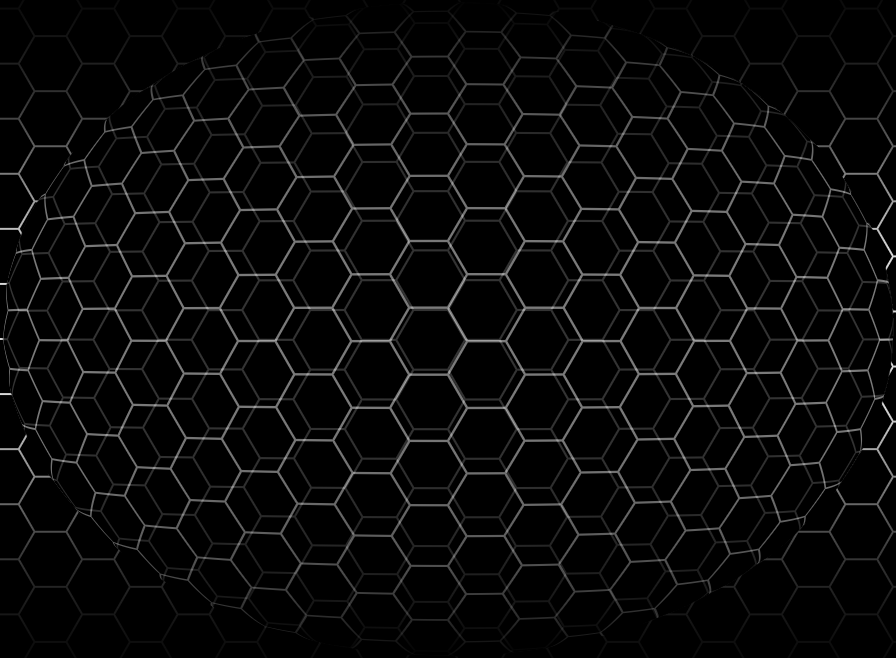
This background is drawn by a WebGL 1 fragment shader. Its source:

```glsl
precision highp float;

uniform vec2 u_resolution;

// Position in units of canvas height, pushed inward to bulge like a lens
vec2 bulge(vec2 frag, float strength) {
  vec2 q = 2.0 * frag / u_resolution - 1.0;
  float dome = pow(max(0.0, 1.0 - dot(q, q) / 0.99), 0.29);
  vec2 p = (frag - 0.5 * u_resolution) / u_resolution.y;
  return p * (1.0 - strength * dome);
}

// Distance to the nearest hexagon edge in x, edge normal in yz
vec3 hexEdge(vec2 p, float height) {
  vec2 cell = height * vec2(1.7320508, 1.0);
  vec2 a = mod(p, cell) - 0.5 * cell;
  vec2 b = mod(p + 0.5 * cell, cell) - 0.5 * cell;
  vec2 local = dot(a, a) < dot(b, b) ? a : b;
  vec2 g = abs(local);
  vec2 slant = vec2(0.8660254, 0.5);
  vec2 normal = dot(g, slant) > g.y ? slant : vec2(0.0, 1.0);
  float edge = 0.5 * height - dot(g, normal);
  return vec3(edge, normal * sign(local));
}

// Pixel coverage of the bulged honeycomb lines
float honeycomb(vec2 frag, float strength) {
  vec2 p = bulge(frag, strength);
  vec2 stepX = bulge(frag + vec2(1.0, 0.0), strength) - p;
  vec2 stepY = bulge(frag + vec2(0.0, 1.0), strength) - p;
  vec3 edge = hexEdge(p - vec2(-0.0243, -0.0152), 0.0837);
  float footprint = length(vec2(dot(stepX, edge.yz), dot(stepY, edge.yz)));
  footprint = max(footprint, 0.00001);
  float halfWidth = 0.0015;
  return clamp((edge.x + halfWidth) / footprint + 0.5, 0.0, 1.0)
       - clamp((edge.x - halfWidth) / footprint + 0.5, 0.0, 1.0);
}

void main() {
  vec2 frag = gl_FragCoord.xy;
  vec2 q = 2.0 * frag / u_resolution - 1.0;
  float v = abs(q.y);

  // Two nested domes, dimming toward the top and bottom
  float fade = 1.0 - 0.96 * v * v * v;
  float front = 0.48 * fade * honeycomb(frag, 0.179);
  float back = 0.2 * fade * honeycomb(frag, 0.078);
  float inside = front + back * (1.0 - 0.5 * front);

  // Flat grid in the corners, brightest at mid height
  float outside = min(0.85, exp(-3.2 * v * v)) * honeycomb(frag, 0.0);

  float rim = smoothstep(-1.0, 1.0, (length(q) - 0.995) * 0.5 * u_resolution.y);
  gl_FragColor = vec4(vec3(mix(inside, outside, rim)), 1.0);
}
```
